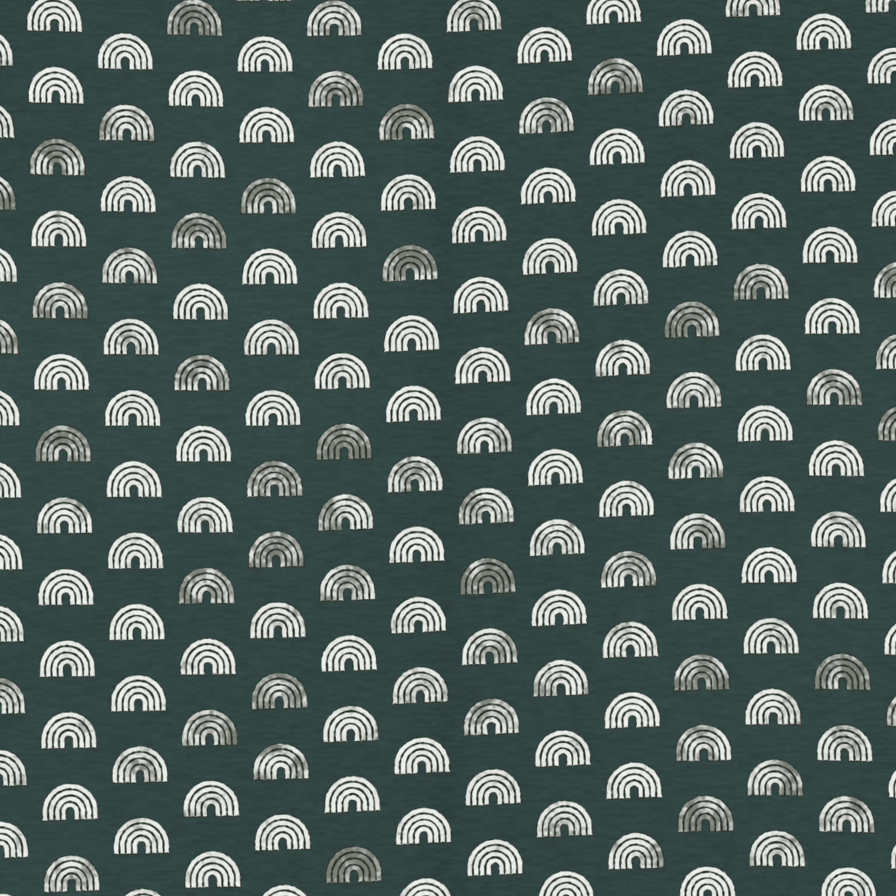
This pattern is drawn by a three.js fragment shader. Its source:

```glsl
#define PITCH vec2(0.0784, 0.0786)
#define ORIGIN vec2(0.070, 0.495)
#define OUTER 0.388
#define STEP 0.088
#define BAND 0.063
#define LEG 0.11
#define SOFT 0.016
#define TARNISH 0.85
#define CLOTH vec3(0.20, 0.28, 0.27)
#define SHADE vec3(0.14, 0.17, 0.14)
#define FOIL vec3(0.95, 0.96, 0.94)
#define WORN vec3(0.40, 0.42, 0.38)

varying vec2 vUv;

float hash(vec2 p) {
  vec3 q = fract(p.xyx * vec3(0.1031, 0.1030, 0.0973));
  q += dot(q, q.yzx + 33.33);
  return fract((q.x + q.y) * q.z);
}

float noise(vec2 p) {
  vec2 i = floor(p);
  vec2 f = fract(p);
  f = f * f * (3.0 - 2.0 * f);
  vec2 e = vec2(1.0, 0.0);
  return mix(mix(hash(i), hash(i + e.xy), f.x),
             mix(hash(i + e.yx), hash(i + e.xx), f.x), f.y);
}

// Column and row coordinates on the gently stretched cloth, rows counted downward
vec2 clothGrid(vec2 uv) {
  float x = uv.x;
  float y = 1.0 - uv.y;
  float slant = 0.019 + 0.011 * x;
  float sag = -0.0235 * smoothstep(0.25, 0.92, x);
  float stretch = 0.0058 * (x - 0.56) * (x - 0.56);
  return vec2((x - ORIGIN.x - slant * (y - 0.49)) / PITCH.x,
              (y - ORIGIN.y - sag) / (PITCH.y + stretch));
}

// Radius from the arch centre, continued straight down along the legs
float archRadius(vec2 p) {
  return p.y > 0.0 ? length(p) : abs(p.x);
}

// Signed distance to the nearest of four concentric stripes
float stripes(vec2 p) {
  float r = archRadius(p);
  float first = OUTER - 0.5 * BAND;
  float k = clamp(floor((first - r) / STEP + 0.5), 0.0, 3.0);
  return max(abs(r - first + k * STEP) - 0.5 * BAND, -p.y - LEG);
}

float cover(float d, float soft) {
  return 1.0 - smoothstep(-soft, soft, d);
}

// Knitted ground: fine sideways threads and broad uneven light
vec3 cloth(vec2 uv) {
  float thread = noise(uv * vec2(70.0, 330.0)) - 0.5;
  float fibre = noise(uv * vec2(190.0, 420.0) + 17.0) - 0.5;
  float light = noise(uv * 3.5 + 5.0) - 0.5;
  float fold = exp(-pow((uv.x - 0.495) * 45.0, 2.0));
  float tone = 1.0 + 0.11 * thread + 0.08 * fibre + 0.08 * light - 0.04 * fold;
  return CLOTH * tone;
}

// Metallic print, tarnished by a different amount and in different patches per arch
vec3 foil(vec2 p, vec2 id) {
  float age = hash(id + 40.0);
  float patches = noise(p * 4.5 + id * 7.3 + 100.0);
  float grain = noise(p * 19.0 + id * 31.7 + 300.0) - 0.5;
  float wear = smoothstep(0.5, 1.1, 0.65 * patches + 0.6 * age * age + 0.45 * grain);
  float glint = 0.96 + 0.08 * grain;
  return mix(FOIL * glint, WORN, TARNISH * wear);
}

void main() {
  vec2 grid = clothGrid(vUv);

  // Alternate columns shift by half a row
  float column = floor(grid.x + 0.5);
  float row = grid.y + 0.5 * mod(column, 2.0);
  vec2 id = vec2(column, floor(row + 0.5));
  vec2 p = vec2(grid.x - id.x, id.y - row);
  p.y += OUTER - 0.5 * (OUTER + LEG);

  // Slightly ragged printed edge
  float ragged = 0.012 * (noise(p * 24.0 + id * 13.1 + 200.0) - 0.5);
  float print = cover(stripes(p) + ragged, SOFT);

  // Dark ground between the stripes
  float r = archRadius(p);
  float inner = OUTER - 3.0 * STEP - BAND;
  float body = max(max(r - OUTER, inner - r), -p.y - LEG) - 0.012;

  vec3 color = mix(cloth(vUv), SHADE, 0.9 * cover(body, SOFT));
  color = mix(color, foil(p, id), print);
  gl_FragColor = vec4(color, 1.0);
}
```
